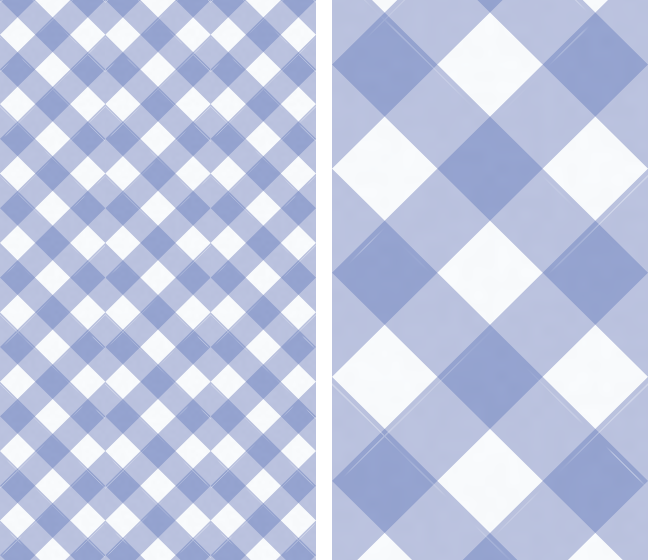
Left: the whole. Right: its middle third, enlarged.
Write a Shadertoy shader that draws this pattern.

```glsl
// Diagonal gingham: two sets of translucent blue bands cross over a near-white cloth.
// Tiles three checks wide are butted together, so the checks pair up at each seam.
// Broken pale hairlines inside the band edges and a faint mottle give slight wear.

const float TILES_ACROSS = 3.0;
const float CHECKS_PER_TILE = 3.0;
const float ROWS_DOWN = 8.07;

const vec3 CLOTH = vec3(0.972, 0.980, 0.988);
const vec3 SINGLE_BAND = vec3(0.730, 0.760, 0.872);
const vec3 DOUBLE_BAND = vec3(0.582, 0.638, 0.812);

float hash(vec2 p) {
    return fract(sin(dot(p, vec2(127.1, 311.7))) * 43758.545);
}

float valueNoise(vec2 p) {
    vec2 cell = floor(p);
    vec2 f = fract(p);
    f = f * f * (3.0 - 2.0 * f);
    float low = mix(hash(cell), hash(cell + vec2(1.0, 0.0)), f.x);
    float high = mix(hash(cell + vec2(0.0, 1.0)), hash(cell + 1.0), f.x);
    return mix(low, high, f.y);
}

// Coverage of bands one unit wide, repeating every two units
float band(float across, float blur) {
    float inside = 0.5 - abs(mod(across, 2.0) - 1.0);
    return smoothstep(-blur, blur, inside);
}

// Thin broken line running just inside one edge of each band
float hairline(float across, float along, float blur, float seed) {
    float offset = abs(mod(across, 2.0) - 0.57);
    float line = 1.0 - smoothstep(0.006, 0.006 + blur, offset);
    float lineId = floor(across * 0.5);
    float wear = valueNoise(vec2(along * 1.8, lineId * 7.0 + seed));
    return line * smoothstep(0.35, 0.75, wear);
}

void mainImage(out vec4 fragColor, in vec2 fragCoord) {
    vec2 uv = fragCoord / iResolution.xy;

    // Check units: centre column of each tile at zero, rows counted from the top
    float column = (fract(uv.x * TILES_ACROSS) - 0.5) * CHECKS_PER_TILE;
    float row = (1.0 - uv.y) * ROWS_DOWN * 2.0;
    float falling = row + column;
    float rising = row - column;

    // Size of one pixel measured across a diagonal band
    vec2 pixel = vec2(TILES_ACROSS * CHECKS_PER_TILE, ROWS_DOWN * 2.0) / iResolution.xy;
    float blur = 0.6 * length(pixel);

    // Overlapping bands
    float first = band(falling, blur);
    float second = band(rising, blur);
    vec3 color = mix(CLOTH, SINGLE_BAND, max(first, second));
    color = mix(color, DOUBLE_BAND, first * second);

    // Hairline wear, a little stronger towards the tile seams
    float wear = max(hairline(falling, rising, blur, 3.0),
                     hairline(rising, falling, blur, 41.0));
    float strength = mix(0.16, 0.32, smoothstep(0.4, 1.4, abs(column)));
    color = mix(color, CLOTH, wear * strength);

    // Soft mottle
    float mottle = valueNoise(vec2(column, row) * 9.0) - 0.5;
    color += mottle * 0.010;

    fragColor = vec4(color, 1.0);
}
```
